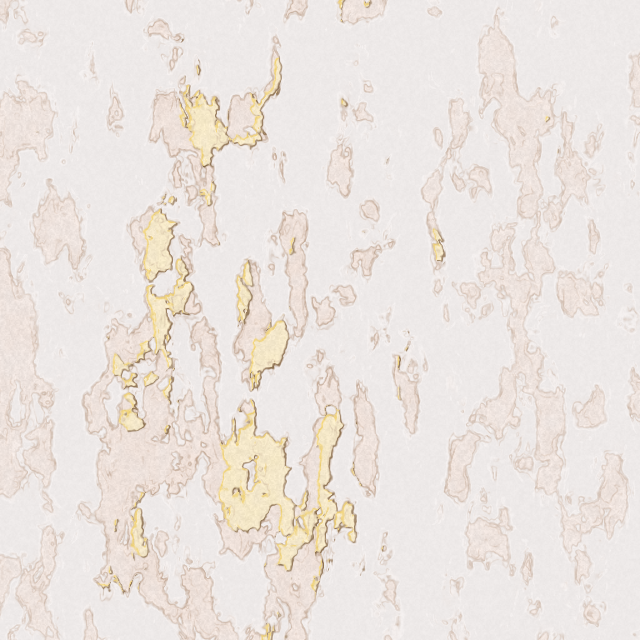
A Shadertoy shader for this texture:

```glsl
// Weathered white plaster with vertical peeling flakes in blush and pale gold.
#define PLASTER vec3(0.931, 0.915, 0.911)
#define BLUSH vec3(0.930, 0.872, 0.840)
#define GOLD vec3(0.960, 0.910, 0.775)
#define BRIGHT_GOLD vec3(0.94, 0.82, 0.45)
#define RIM vec3(0.75, 0.645, 0.565)
#define SHADOW vec3(0.54, 0.43, 0.30)
#define FLAKE_SCALE vec2(28.0, 11.0)
#define GOLD_SCALE vec2(19.0, 7.0)
#define FLAKE_LEVEL 0.670
#define RIM_WIDTH 0.0017
#define CRUMBLE 0.0030
#define GRAIN 0.034

float hash(vec2 p) {
    vec3 q = fract(vec3(p.xyx) * 0.1031);
    q += dot(q, q.yzx + 33.33);
    return fract((q.x + q.y) * q.z);
}

float noise(vec2 p) {
    vec2 i = floor(p), f = fract(p);
    f = f * f * (3.0 - 2.0 * f);
    return mix(mix(hash(i), hash(i + vec2(1, 0)), f.x),
               mix(hash(i + vec2(0, 1)), hash(i + vec2(1, 1)), f.x), f.y);
}

// Stretched octaves that grow rounder as they get finer.
float fbm(vec2 p) {
    float sum = 0.0, amp = 0.51;
    for (int i = 0; i < 4; i++) {
        sum += amp * noise(p);
        p = p * vec2(1.85, 2.3) + vec2(17.3, 9.1);
        amp *= 0.53;
    }
    return sum;
}

// Flat-topped soft spot, 1 in the middle and 0 far away.
float zone(vec2 p, vec2 center, vec2 radius) {
    vec2 d = (p - center) / radius;
    d *= d;
    return exp(-dot(d, d));
}

float goldZone(vec2 p) {
    return max(zone(p, vec2(0.40, 0.40), vec2(0.28, 0.46)),
               0.9 * zone(p, vec2(0.36, 0.75), vec2(0.23, 0.36)));
}

float flakeZone(vec2 p) {
    float middle = max(zone(p, vec2(0.38, 0.34), vec2(0.27, 0.34)),
                       0.6 * zone(p, vec2(0.37, 0.65), vec2(0.22, 0.42)));
    float sides = max(zone(p, vec2(0.79, 0.50), vec2(0.11, 0.40)),
                      zone(p, vec2(0.03, 0.50), vec2(0.10, 0.42)));
    return max(middle, sides);
}

// x: height above the flake level, y: height above the gold level.
vec2 layers(vec2 p) {
    vec2 warp = vec2(noise(p * vec2(38, 26)), noise(p * vec2(40, 24) + 41.0)) - 0.5;
    vec2 q = p + warp * vec2(0.014, 0.022);
    float drift = 0.12 * (noise(p * vec2(11, 4) + 5.0) - 0.5);
    float flake = fbm(q * FLAKE_SCALE + 3.0) + drift + 0.145 * flakeZone(p) - FLAKE_LEVEL;
    float gold = fbm(q * GOLD_SCALE + 23.0) - mix(0.82, 0.52, goldZone(p));
    return vec2(flake, gold);
}

float line(float dist, float width) {
    return exp(-dist * dist / (width * width));
}

void mainImage(out vec4 fragColor, in vec2 fragCoord) {
    vec2 p = fragCoord / iResolution.y;
    float soft = max(0.0009, 0.5 / iResolution.y);

    // Heights become approximate distances through their slopes.
    float e = 0.0010;
    vec2 h = layers(p);
    vec2 dx = (layers(p + vec2(e, 0)) - h) / e;
    vec2 dy = (layers(p + vec2(0, e)) - h) / e;
    vec2 slopeF = vec2(dx.x, dy.x), slopeG = vec2(dx.y, dy.y);
    float steepF = max(length(slopeF), 5.0);
    float crumble = CRUMBLE * (noise(p * 210.0 + 13.0) - 0.5);
    float flakeDist = h.x / steepF + crumble;
    float patchDist = h.y / max(length(slopeG), 5.0) + crumble;
    float goldDist = min(flakeDist, patchDist);
    vec2 slope = flakeDist < patchDist ? slopeF : slopeG;
    float lit = dot(slope / max(length(slope), 0.01), vec2(0.8, -0.6));

    float flake = smoothstep(-soft, soft, flakeDist);
    float gold = smoothstep(-soft, soft, goldDist);
    float warmth = goldZone(p);
    float wear = noise(p * vec2(75, 50) + 7.0);
    float speckle = noise(p * 256.0 + 91.0);

    // Plaster, with faint blush stains and a pale halo around the flakes.
    float stain = smoothstep(-0.12, 0.0, h.x) * noise(p * vec2(50, 30));
    vec3 color = mix(PLASTER, BLUSH, 0.25 * stain);
    color += 0.024 * line(flakeDist + 0.0045, 0.0020);

    // Blush flakes, paler toward the sides, then gold patches.
    float tint = mix(0.65, 0.95, warmth) * mix(0.65, 1.1, wear);
    color = mix(color, BLUSH, flake * tint);
    color = mix(color, GOLD, gold * mix(0.75, 1.0, wear));
    color += 0.018 * flake * line(flakeDist - 0.0045, 0.0020);

    // Faint broken ridges just outside and inside the flakes.
    float ridge = max(line((h.x + 0.045) / steepF, 0.0014),
                      line((h.x - 0.075) / steepF, 0.0014));
    color = mix(color, RIM, 0.32 * ridge * smoothstep(0.3, 0.8, wear) * (0.5 + speckle));

    // Thin rims: bright on the lit side of gold, dark on the other.
    float rim = line(flakeDist, RIM_WIDTH) * mix(0.42, 0.78, warmth);
    color = mix(color, RIM, rim * mix(0.5, 1.1, wear) * mix(0.65, 1.25, speckle));
    float glow = line(goldDist - 0.0013, RIM_WIDTH * 1.1);
    color = mix(color, BRIGHT_GOLD, glow * smoothstep(-0.5, 0.6, lit) * mix(0.6, 1.0, speckle));
    float shade = line(goldDist, RIM_WIDTH * 0.85);
    color = mix(color, SHADOW, shade * smoothstep(0.4, -0.7, lit) * mix(0.45, 1.0, wear));

    // Crisp surface grain, stronger on the exposed flakes.
    float grain = noise(p * 512.0 + 0.5) + 0.8 * noise(p * vec2(240, 200)) - 0.9;
    color += GRAIN * grain * mix(0.55, 1.35, flake);
    fragColor = vec4(clamp(color, 0.0, 1.0), 1.0);
}
```
